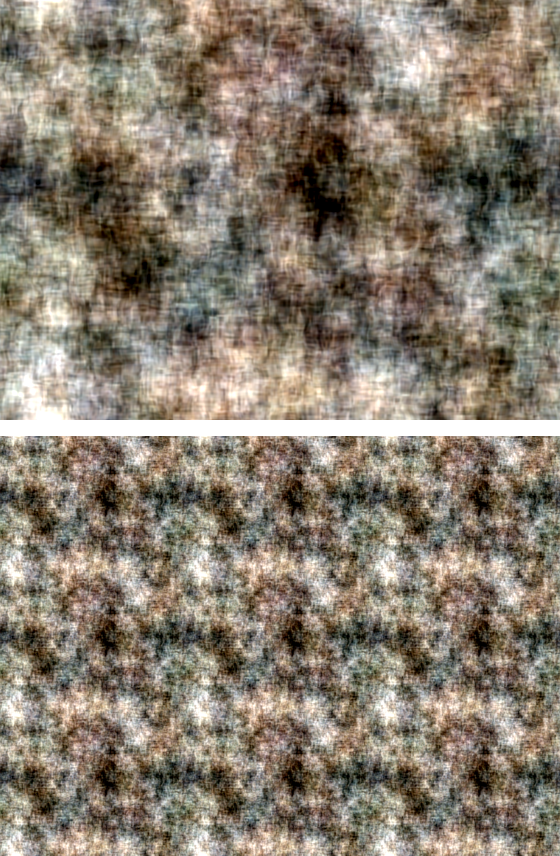
Top, the tile; bottom, the same tile 3 across and 3 down.
A WebGL 2 fragment shader for this texture:

```glsl
#version 300 es
precision highp float;
precision highp int;

uniform vec2 u_resolution;
out vec4 fragColor;

const vec3 MEAN_COLOR = vec3(0.525, 0.483, 0.425);
const vec3 WARM_SHIFT = vec3(0.13, 0.0, -0.15);
const vec3 GREEN_SHIFT = vec3(-0.05, 0.05, -0.03);

// Integer hash: four values from -1 to 1
vec4 hash4(uvec4 v) {
    v = v * 1664525u + 1013904223u;
    for (int i = 0; i < 2; i++) {
        v.x += v.y * v.w;
        v.y += v.z * v.x;
        v.z += v.x * v.y;
        v.w += v.y * v.z;
        v ^= v >> 16u;
    }
    return vec4(v & 65535u) / 32767.5 - 1.0;
}

// Wrapped lattice value; opposite halves cancel to keep the brightness balanced
vec4 lattice(vec2 cell, vec2 period, uint seed) {
    cell = floor(mod(cell + 0.5, period));
    float side = 1.0;
    if (cell.x >= 0.5 * period.x) {
        cell.x -= 0.5 * period.x;
        cell.y = floor(mod(cell.y + 0.5 * period.y + 0.5, period.y));
        side = -1.0;
    }
    return side * hash4(uvec4(uvec2(cell), seed, seed * 7u + 3u));
}

// Periodic value noise, both periods even
vec4 noise(vec2 uv, vec2 period, uint seed) {
    vec2 p = (uv + fract(float(seed) * vec2(0.618, 0.414))) * period;
    vec2 cell = floor(p);
    vec2 f = p - cell;
    f = f * f * (3.0 - 2.0 * f);
    vec4 low = mix(lattice(cell, period, seed),
                   lattice(cell + vec2(1, 0), period, seed), f.x);
    vec4 high = mix(lattice(cell + vec2(0, 1), period, seed),
                    lattice(cell + vec2(1, 1), period, seed), f.x);
    return mix(low, high, f.y);
}

// Cloudy blotches from coarse to fine
vec4 blotches(vec2 uv, vec2 period, float gain) {
    vec4 sum = vec4(0.0);
    float amplitude = 1.0;
    for (uint i = 0u; i < 6u; i++) {
        sum += amplitude * noise(uv, period, i + 1u);
        amplitude *= gain;
        period *= 2.0;
    }
    return sum;
}

// Crossed horizontal and vertical threads at two thicknesses
vec4 weave(vec2 uv, vec2 across, vec2 along) {
    vec4 sum = vec4(0.0);
    for (uint i = 0u; i < 2u; i++) {
        sum += noise(uv, across, 11u + i) + noise(uv, along, 21u + i);
        across *= 2.0;
        along *= 2.0;
    }
    return sum;
}

// Shared brightness plus weak warm-cool and green shifts
vec3 tinted(vec4 n) {
    return vec3(n.w) + n.x * WARM_SHIFT + n.y * GREEN_SHIFT;
}

void main() {
    vec2 uv = gl_FragCoord.xy / u_resolution;

    // Slight bending of the fibres
    vec2 bent = uv + 0.003 * noise(uv, vec2(40, 30), 31u).xy;

    vec3 color = MEAN_COLOR;
    color += 0.34 * tinted(blotches(bent, vec2(6, 4), 0.72));
    color += 0.09 * tinted(weave(bent, vec2(32, 88), vec2(120, 26)));
    fragColor = vec4(clamp(color, 0.0, 1.0), 1.0);
}
```
